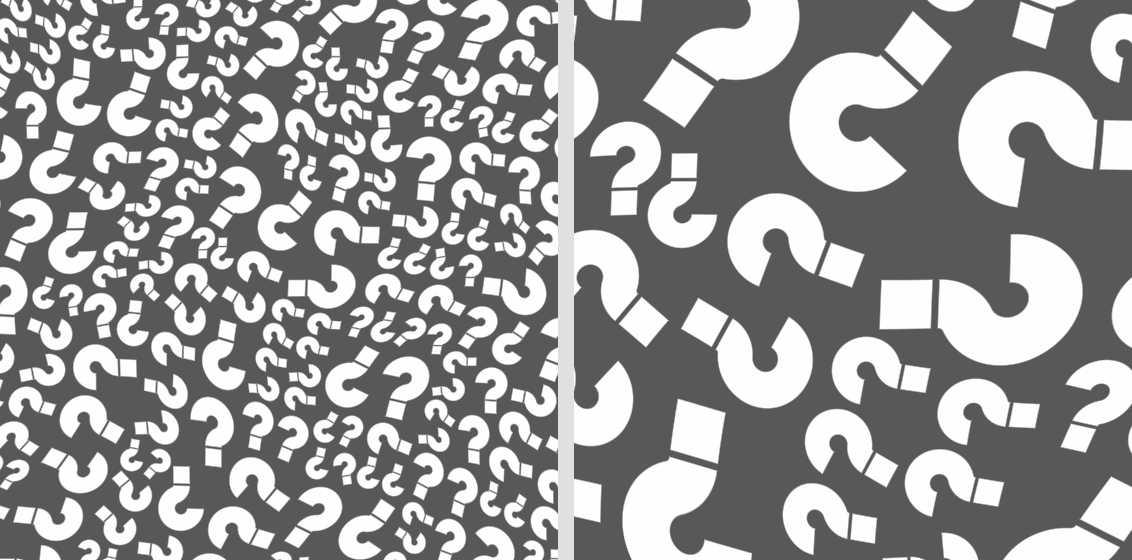
Left: the whole. Right: its middle third, enlarged.
This pattern is drawn by a WebGL 1 fragment shader. Its source:

```glsl
precision highp float;
// Scattered hook-and-square marks, white on dark grey, in three sizes.
// Boxes of aspect 1:sqrt(2) are halved at random, each half keeping that aspect;
// every final box holds one mark with a random flip, tilt and shift.

uniform vec2 u_resolution;

#define ROOT_SHORT 0.132    // short side of an undivided box
#define KEEP_LARGE 0.41     // chance that a large box stays whole
#define KEEP_MEDIUM 0.60    // chance that a medium box stays whole
#define MARK_FILL 0.872     // mark length over box length
#define MAX_TILT 0.45       // radians either way
#define LATTICE_TURN 0.33   // lean of the whole arrangement
#define WARP 0.011          // bend of the arrangement
#define EDGE_PIXELS 1.5     // softness of the outlines
#define GROUND vec3(0.347)
#define INK vec3(0.995)

const float ROOT2 = 1.41421356;

float hash(vec2 p) {
  return fract(sin(dot(p, vec2(127.1, 311.7))) * 43758.5453);
}

vec2 rotate(vec2 p, float angle) {
  float c = cos(angle), s = sin(angle);
  return vec2(c * p.x - s * p.y, s * p.x + c * p.y);
}

vec2 quarterTurn(vec2 p) {
  return vec2(p.y, -p.x);
}

float ringDistance(vec2 p, float radius, float halfWidth) {
  return abs(length(p) - radius) - halfWidth;
}

// Mark of length 1 with the centre of its bowl at the origin.
float markDistance(vec2 p) {
  const float halfStroke = 0.13;
  vec2 neckCentre = vec2(0.16, -0.35);
  float hook = ringDistance(p, 0.225, halfStroke);

  // Past the line joining both arc centres, the bowl ends and the neck begins.
  if (dot(p, vec2(neckCentre.y, -neckCentre.x)) > 0.0) {
    float neck = ringDistance(p - neckCentre, 0.16, halfStroke);
    neck = max(neck, neckCentre.y - p.y);
    hook = min(max(hook, -p.y), neck);
  }

  vec2 square = abs(p - vec2(0.0, -0.515)) - halfStroke;
  return min(hook, max(square.x, square.y));
}

void main() {
  float pixel = 1.0 / u_resolution.y;
  vec2 p = rotate(gl_FragCoord.xy * pixel, LATTICE_TURN);
  p += WARP * vec2(sin(13.0 * p.y + 1.0), -sin(12.0 * p.x));

  // Columns of upright boxes alternate with columns of lying ones.
  vec2 size = ROOT_SHORT * vec2(1.0, ROOT2);
  float pairWidth = size.x + size.y;
  float pair = floor(p.x / pairWidth);
  float x = p.x - pair * pairWidth;
  bool lying = x > size.x;
  float column = 2.0 * pair;
  if (lying) {
    x -= size.x;
    size = size.yx;
    column += 1.0;
  }
  float y = p.y + size.y * hash(vec2(column, 7.3));
  float row = floor(y / size.y);
  vec2 local = vec2(x, y - row * size.y) - 0.5 * size;
  if (lying) {
    local = quarterTurn(local);
    size = size.yx;
  }

  // Halve the long side one to three times, turning it upright again.
  vec2 id = vec2(column, row);
  for (int level = 0; level < 3; level++) {
    float keep = level == 0 ? 0.0 : (level == 1 ? KEEP_LARGE : KEEP_MEDIUM);
    if (hash(id + 3.7) < keep) break;
    float side = local.y < 0.0 ? -1.0 : 1.0;
    local.y -= side * 0.25 * size.y;
    local = quarterTurn(local);
    size = vec2(0.5 * size.y, size.x);
    id += side * vec2(0.37, 0.23) / float(level + 1);
  }

  // Place the mark in its box, swinging it about the bowl.
  float markLength = MARK_FILL * size.y;
  vec2 q = local / markLength;
  if (hash(id + 11.3) < 0.5) q = -q;
  q.y -= 0.145 + 0.05 * (hash(id + 17.9) - 0.5);
  q = rotate(q, MAX_TILT * (2.0 * hash(id + 29.1) - 1.0));
  float d = markDistance(q) * markLength;

  float cover = clamp(0.5 - d / (EDGE_PIXELS * pixel), 0.0, 1.0);
  gl_FragColor = vec4(mix(GROUND, INK, cover), 1.0);
}
```
